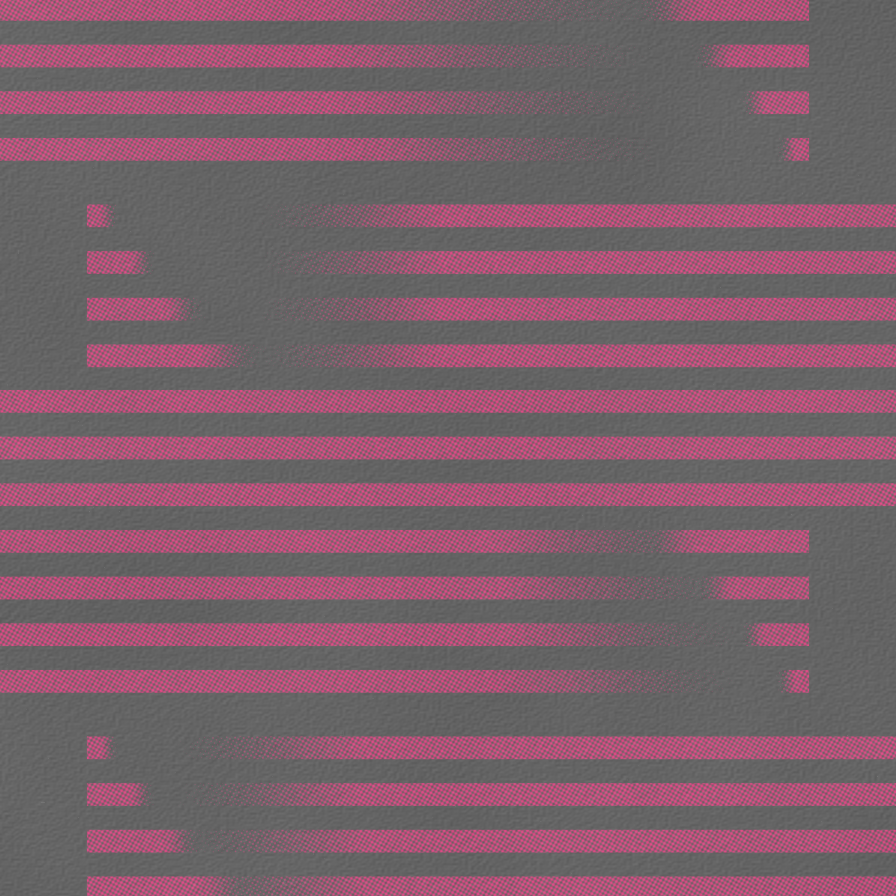
Give the GLSL for this pattern, as a WebGL 1 fragment shader.

```glsl
precision highp float;
// Staggered pink halftone stripes, fading near their short ends, on grainy grey paper.

uniform vec2 u_resolution;

const vec3 PAPER = vec3(0.39, 0.39, 0.39);
const vec3 INK = vec3(0.92, 0.285, 0.54);
const float PERIOD = 0.59375;      // height of one cycle of eleven stripes
const float PITCH = 0.05208;       // stripe spacing
const float STRIPE = 0.0254;       // stripe thickness
const float CYCLE_TOP = 0.4219;    // top of the first whole cycle
const float SPLIT = 0.3763;        // middle of the wide gap inside a cycle
const float LOWER_TOP = 0.3867;    // first lower stripe inside a cycle
const float INSET = 0.0970;        // margin at a short end
const float SCREEN_CELLS = 236.0;  // halftone dots across the canvas
const float FULL_INK = 0.53;
const float DOT_CONTRAST = 0.88;

float hash(vec2 p) {
  vec3 q = fract(vec3(p.xyx) * 0.1031);
  q += dot(q, q.yzx + 33.33);
  return fract((q.x + q.y) * q.z);
}

float valueNoise(vec2 p) {
  vec2 i = floor(p);
  vec2 f = fract(p);
  f = f * f * (3.0 - 2.0 * f);
  float low = mix(hash(i), hash(i + vec2(1.0, 0.0)), f.x);
  float high = mix(hash(i + vec2(0.0, 1.0)), hash(i + 1.0), f.x);
  return mix(low, high, f.y);
}

float fbm(vec2 p) {
  float sum = 0.0;
  float amp = 0.5;
  for (int i = 0; i < 4; i++) {
    sum += amp * valueNoise(p);
    p = p * 2.03 + 17.1;
    amp *= 0.5;
  }
  return sum;
}

// Coverage of a band centred at zero
float band(float d, float width, float pixel) {
  return clamp((0.5 * width - abs(d)) / pixel + 0.5, 0.0, 1.0);
}

// Ink tone at a distance from the short end; rank counts stripes from the wide gap
float fadeTone(float dist, float rank, float onset, float span) {
  float tipStart = 0.013 + 0.034 * rank;
  float tipEnd = 0.042 + 0.034 * rank + 0.0085 * rank * rank;
  float tip = 1.0 - smoothstep(tipStart, tipEnd, dist);
  float body = pow(clamp((dist - onset) / span, 0.0, 1.0), 0.75);
  return max(tip, body);
}

// Soft rotated dot screen with slightly uneven dots, as ink coverage
float halftone(vec2 p, float tone) {
  float c = cos(0.52);
  float s = sin(0.52);
  vec2 q = mat2(c, s, -s, c) * p * SCREEN_CELLS * 6.28318;
  float dots = 0.25 * (cos(q.x) + cos(q.y));
  float uneven = 0.16 * (valueNoise(p * 300.0 + 7.0) - 0.5);
  float level = mix(-0.5, FULL_INK, tone);
  return clamp(level + DOT_CONTRAST * dots + uneven, 0.0, 0.9);
}

// x: stripe coverage, y: ink tone
vec2 stripes(vec2 p, vec2 pixel) {
  float fall = 1.0 - p.y - CYCLE_TOP;
  float cycle = floor(fall / PERIOD);
  float depth = fall - cycle * PERIOD;
  float lower = step(SPLIT, depth);
  float along = (depth - lower * LOWER_TOP) / PITCH;
  float row = floor(along);
  float cover = band((along - row - 0.5) * PITCH, STRIPE, pixel.y);

  // The first three stripes run the full width
  float cut = max(lower, step(2.5, row));
  float dist = mix(1.0 - p.x, p.x, lower) - INSET;
  float rank = mix(6.0 - row, row, lower);
  float worn = mod(cycle, 2.0);
  float onset = 0.075 + 0.085 * worn + 0.025 * lower;
  float span = mix(0.27 + 0.10 * worn, 0.21, lower);
  onset += 0.02 * (hash(vec2(row + 20.0 * lower, cycle + 9.0)) - 0.5);

  float edge = clamp(dist / pixel.x + 0.5, 0.0, 1.0);
  float tone = fadeTone(dist, rank, onset, span);
  return vec2(cover * mix(1.0, edge, cut), mix(1.0, tone, cut));
}

// Embossed fibres, broad mottling and rare pale specks
float paperGrain(vec2 p) {
  vec2 fibre = p * vec2(300.0, 390.0);
  float relief = valueNoise(fibre) - valueNoise(fibre + vec2(0.6, -0.7));
  float mottle = fbm(p * 6.0 + 3.0) - 0.47;
  float speck = smoothstep(0.985, 1.0, valueNoise(p * 240.0 + 50.0));
  return 0.04 * relief + 0.04 * mottle + 0.06 * speck;
}

void main() {
  vec2 p = gl_FragCoord.xy / u_resolution;
  vec2 stripe = stripes(p, 1.0 / u_resolution);
  float wear = 0.08 * (fbm(p * 9.0 + 40.0) - 0.47);
  float tone = clamp(stripe.y + wear * step(0.01, stripe.y), 0.0, 1.05);
  float ink = stripe.x * halftone(p, tone);
  vec3 color = mix(PAPER, INK, ink) + paperGrain(p) * mix(1.0, 0.6, ink);
  gl_FragColor = vec4(color, 1.0);
}
```
